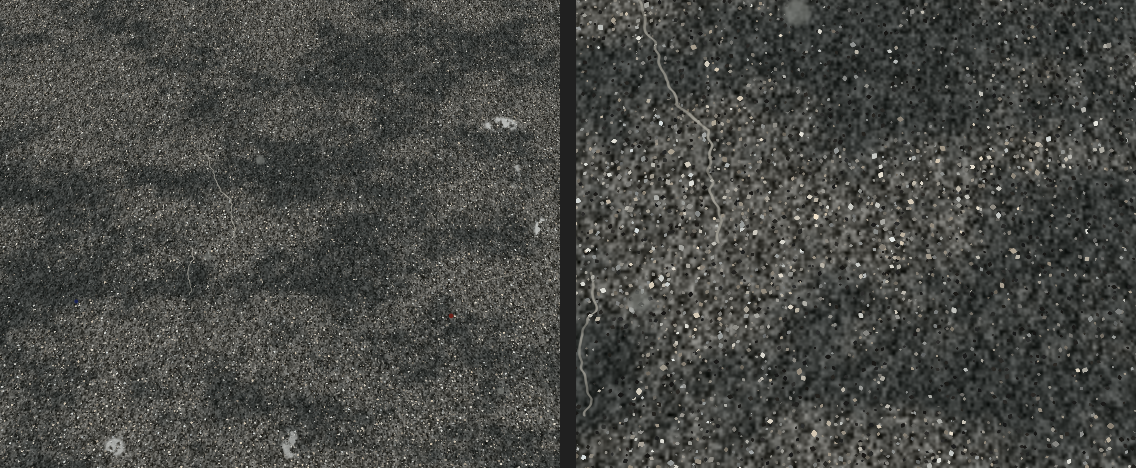
Left: the whole. Right: its middle third, enlarged.
Give the GLSL for this texture, as a Shadertoy shader.

```glsl
// Worn asphalt seen at a slant: dark damp-looking bands over paler brownish grit.
// Layered value noise makes the stains, jittered cells scatter the stones,
// and wobbling line segments draw the hairline cracks and chalky scuffs.

float hash(vec2 p) {
    return fract(sin(dot(p, vec2(12.9898, 78.233))) * 43758.5453);
}

float noise(vec2 p) {
    vec2 i = floor(p), f = fract(p);
    f = f * f * (3.0 - 2.0 * f);
    return mix(mix(hash(i), hash(i + vec2(1, 0)), f.x),
               mix(hash(i + vec2(0, 1)), hash(i + 1.0), f.x), f.y);
}

float fbm(vec2 p) {
    float sum = 0.0, amp = 0.5;
    for (int i = 0; i < 6; i++) {
        sum += amp * noise(p);
        p = mat2(1.9, 0.3, -0.3, 1.9) * p + 17.3;
        amp *= 0.56;
    }
    return sum / 1.1;
}

// Soft elliptical stain
float blotch(vec2 p, vec2 centre, vec2 radius) {
    vec2 d = (p - centre) / radius;
    return exp(-dot(d, d));
}

// Thin line from a to b with a ragged path
float crack(vec2 p, vec2 a, vec2 b, float width) {
    p.x += 0.012 * (noise(p.yy * 30.0 + a) - 0.5) + 0.007 * (noise(p.yy * 110.0) - 0.5);
    p.y += 0.008 * (noise(p.xx * 40.0 + b) - 0.5);
    float t = clamp(dot(p - a, b - a) / dot(b - a, b - a), 0.0, 1.0);
    float d = length(p - a - t * (b - a));
    float broken = 0.55 + 0.45 * noise(p * 120.0);
    return broken * (1.0 - smoothstep(width * 0.3, width + 0.5 / iResolution.y, d));
}

// Broken pale residue
float scuff(vec2 p, vec2 centre, vec2 radius) {
    float ragged = smoothstep(0.40, 0.58, fbm(p * 75.0));
    return ragged * smoothstep(0.2, 0.6, blotch(p, centre, radius));
}

// Angular stones in jittered cells; share is the fraction of filled cells
vec3 addStones(vec3 col, vec2 ground, float scale, float share, vec2 tones, float pixel) {
    vec2 g = ground * scale, cell = floor(g);
    float blur = 0.5 * scale * pixel;
    for (int y = -1; y <= 1; y++)
    for (int x = -1; x <= 1; x++) {
        vec2 id = cell + vec2(x, y);
        vec2 centre = id + 0.15 + 0.7 * vec2(hash(id + 3.1), hash(id + 7.7));
        float pick = hash(id + 11.3), tone = hash(id + 19.9);
        float size = mix(0.2, 0.46, pow(hash(id + 23.5), 1.6));
        float angle = 6.28 * hash(id + 41.1);
        vec2 r = mat2(cos(angle), sin(angle), -sin(angle), cos(angle)) * (g - centre);
        float d = mix(length(r), abs(r.x) + abs(r.y), 0.5) + 0.25 * abs(r.x);
        float mask = (1.0 - smoothstep(size - blur, size + blur, d)) * step(pick, share);
        vec3 tint = mix(vec3(1.05, 0.98, 0.87), vec3(0.97, 1.0, 1.0), hash(id + 31.7));
        col = mix(col, tint * mix(tones.x, tones.y, tone), mask);
    }
    return col;
}

void mainImage(out vec4 fragColor, in vec2 fragCoord) {
    vec2 uv = fragCoord / iResolution.y;

    // Ground plane shrinking evenly towards the top
    float shrink = 1.0 - 0.38 * uv.y;
    vec2 ground = vec2((uv.x - 0.6) / shrink, -log(shrink) / 0.38) + 4.0;
    float pixel = 1.0 / (iResolution.y * shrink);

    // Broad stains, stretched sideways with ragged rims
    vec2 warped = uv + 0.10 * (vec2(fbm(uv * 9.0), fbm(uv * 9.0 + 40.0)) - 0.5);
    float stain = blotch(warped, vec2(0.76, 0.43), vec2(0.17, 0.10))
                + blotch(warped, vec2(0.12, 0.60), vec2(0.30, 0.035))
                + blotch(warped, vec2(0.25, 0.40), vec2(0.34, 0.06))
                + blotch(warped, vec2(1.05, 0.23), vec2(0.30, 0.065))
                + blotch(warped, vec2(0.08, 0.20), vec2(0.18, 0.05))
                + blotch(warped, vec2(0.55, 0.13), vec2(0.18, 0.05))
                + blotch(warped, vec2(0.62, 0.62), vec2(0.34, 0.05)) * 0.7
                + blotch(warped, vec2(0.85, 0.86), vec2(0.28, 0.07)) * 0.6;
    float cloud = 0.6 * fbm(ground * vec2(5.0, 9.0)) + 0.4 * fbm(ground * vec2(13.0, 24.0) + 6.0);
    cloud += 0.25 * (fbm(ground * 45.0) - 0.5) - 0.20 * min(stain, 1.2);
    float grit = smoothstep(0.25, 0.57, cloud);

    // Binder colour and fine grain
    vec3 col = mix(vec3(0.205, 0.218, 0.211), vec3(0.325, 0.322, 0.302), grit);
    float grain = noise(ground * 230.0) + 0.9 * noise(ground * 370.0 + 9.0) - 0.95;
    col += grain * mix(0.19, 0.32, grit);
    col += 0.09 * (fbm(ground * 60.0) - 0.5);

    // Aggregate, from dull grit to bright chips that thicken nearby
    float near = 1.15 - 0.5 * uv.y;
    float cluster = smoothstep(0.3, 0.7, noise(ground * 26.0));
    col = addStones(col, ground + 2.7, 170.0, 0.20, vec2(0.08, 0.19), pixel);
    col = addStones(col, ground, 190.0, 0.07 + 0.28 * grit, vec2(0.38, 0.64), pixel);
    col = addStones(col, ground + 5.3, 135.0, (0.04 + 0.23 * grit * (0.4 + cluster)) * near,
                    vec2(0.48, 0.92), pixel);

    // Hairline cracks
    float lines = crack(uv, vec2(0.443, 0.677), vec2(0.470, 0.595), 0.0012);
    lines = max(lines, crack(uv, vec2(0.470, 0.595), vec2(0.492, 0.575), 0.0012));
    lines = max(lines, crack(uv, vec2(0.492, 0.575), vec2(0.497, 0.495), 0.0012));
    lines = max(lines, 0.9 * crack(uv, vec2(0.407, 0.472), vec2(0.404, 0.371), 0.0011));
    lines = max(lines, 0.7 * crack(uv, vec2(1.025, 0.398), vec2(1.14, 0.425), 0.0010));
    col = mix(col, vec3(0.66, 0.65, 0.61), 0.95 * lines);

    // Chalky scuffs and dull flat pebbles
    float chalk = scuff(uv, vec2(1.07, 0.733), vec2(0.036, 0.016))
                + scuff(uv, vec2(1.157, 0.51), vec2(0.015, 0.025))
                + scuff(uv, vec2(1.10, 0.627), vec2(0.012, 0.03)) * 0.7
                + scuff(uv, vec2(0.62, 0.05), vec2(0.018, 0.035)) * 0.7
                + scuff(uv, vec2(0.245, 0.045), vec2(0.022, 0.02)) * 0.8;
    col = mix(col, vec3(0.76, 0.77, 0.76), min(chalk, 0.9));
    float pebble = blotch(uv, vec2(0.444, 0.453), vec2(0.010))
                 + blotch(uv, vec2(0.556, 0.658), vec2(0.013))
                 + blotch(uv, vec2(1.07, 0.165), vec2(0.010));
    col = mix(col, vec3(0.5, 0.51, 0.49), 0.65 * smoothstep(0.4, 0.75, pebble));

    // Two stray coloured chips
    col = mix(col, vec3(0.42, 0.13, 0.10), smoothstep(0.3, 0.7, blotch(uv, vec2(0.964, 0.325), vec2(0.006))));
    col = mix(col, vec3(0.10, 0.13, 0.32), smoothstep(0.3, 0.7, blotch(uv, vec2(0.163, 0.356), vec2(0.005))));

    fragColor = vec4(clamp(col, 0.0, 1.0), 1.0);
}
```
